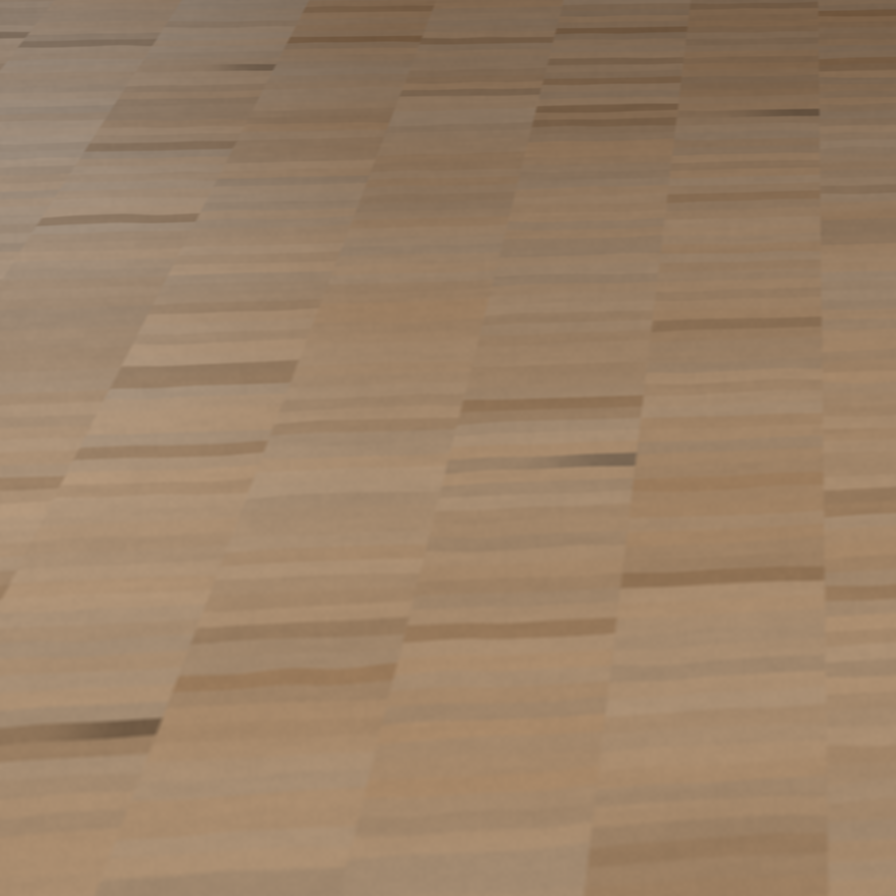
A WebGL 1 fragment shader for this texture:

```glsl
precision highp float;
uniform vec2 u_resolution;

const vec3 NEAR_WOOD = vec3(0.640, 0.530, 0.418);
const vec3 FAR_WOOD = vec3(0.505, 0.418, 0.335);
const vec3 COOL_GLARE = vec3(0.055, 0.075, 0.095);
const vec3 WARM_TINT = vec3(0.016, -0.004, -0.022);
const float STRIP_DENSITY = 220.0;

float hash(vec2 p) {
  return fract(sin(dot(p, vec2(127.1, 311.7))) * 43758.5);
}

float noise(vec2 p) {
  vec2 cell = floor(p);
  vec2 f = fract(p);
  f = f * f * (3.0 - 2.0 * f);
  float low = mix(hash(cell), hash(cell + vec2(1.0, 0.0)), f.x);
  float high = mix(hash(cell + vec2(0.0, 1.0)), hash(cell + 1.0), f.x);
  return mix(low, high, f.y);
}

// Floor coordinates: x counts columns, y counts strips away from the top
vec2 floorPlane(vec2 p) {
  float columnWidth = 0.142 + 0.131 * p.y;
  float column = (p.x - 0.913 - 0.0115 * p.y) / columnWidth;
  float depth = p.y + 1.083 - 0.042 * (p.x - 0.5);
  return vec2(column, STRIP_DENSITY * (p.y + 0.24) / depth);
}

// Brightness (x) and warmth (y) of one strip; along runs 0..1 to its right end
vec2 stripTone(float column, float row, float along) {
  vec2 id = vec2(column, row);
  float shade = 0.075 * (hash(id) - 0.5);
  float dark = step(0.925, hash(id + 17.3));
  shade -= dark * mix(0.07, 0.15, hash(id + 5.9));

  // Rare heartwood streak that deepens toward one end
  float streak = step(0.978, hash(id + 41.7));
  float start = mix(0.2, 0.6, hash(id + 63.1));
  shade -= streak * (0.05 + 0.2 * smoothstep(start, 0.9, along));
  return vec2(shade, hash(id + 29.5) - 0.5 + 0.7 * dark);
}

// One column of strips with softened long edges and broad block tones
vec2 columnTone(float column, float across, float along) {
  float v = across + 7.0 * hash(vec2(column, 3.7));
  v += 0.25 * (noise(vec2(along * 4.0 + column * 9.0, v * 0.5)) - 0.5);
  float row = floor(v);
  float edge = smoothstep(0.6, 1.0, fract(v));
  vec2 tone = mix(stripTone(column, row, along),
                  stripTone(column, row + 1.0, along), edge);
  float block = noise(vec2(column * 13.0, v / 6.0)) - 0.5;
  return tone + block * vec2(0.075, -0.9);
}

// Neighbouring columns blended across their soft butt joint
vec2 parquetTone(vec2 plane, float softness) {
  float joint = floor(plane.x + 0.5);
  float offset = plane.x - joint;
  vec2 left = columnTone(joint - 1.0, plane.y, offset + 1.0);
  vec2 right = columnTone(joint, plane.y, offset);
  return mix(left, right, smoothstep(-softness, softness, offset));
}

// Room light: dim far end, cool glare on the left, shaded far right
vec3 floorLight(vec2 p) {
  vec3 light = mix(FAR_WOOD, NEAR_WOOD, smoothstep(-0.08, 0.62, p.y));
  float glare = (1.0 - smoothstep(0.0, 0.5, p.x))
              * (1.0 - smoothstep(0.2, 0.9, p.y));
  float shadow = p.x * (1.0 - smoothstep(0.0, 0.3, p.y));
  return light + COOL_GLARE * glare - 0.03 * shadow;
}

void main() {
  vec2 p = gl_FragCoord.xy / u_resolution;
  p.y = 1.0 - p.y;
  vec2 plane = floorPlane(p);
  vec2 tone = parquetTone(plane, 0.018);

  // Fine grain along the strips and a soft overall mottle
  float grain = noise(plane * vec2(5.0, 2.3)) - 0.5;
  float mottle = noise(p * 230.0) + noise(p * 110.0 + 31.0) - 1.0;
  float brightness = 1.0 + tone.x + 0.025 * grain + 0.018 * mottle;

  vec3 color = floorLight(p) * brightness + WARM_TINT * tone.y;
  gl_FragColor = vec4(color, 1.0);
}
```
